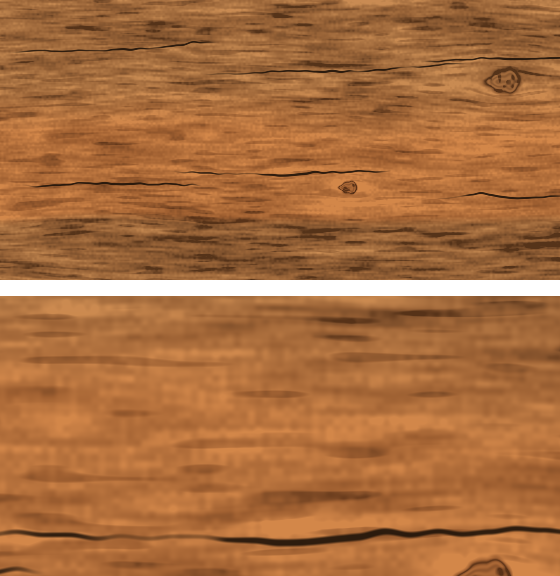
Top, the full canvas; bottom, a detail of the centre.
Reproduce this texture procedurally as a Shadertoy shader.

```glsl
// Weathered wooden plank: long horizontal grain, short dark pores, two knots and
// thin drying cracks. Stretched value noise builds one tone value, which a colour
// ramp turns into wood; the grain bends around the knots like a stream.

#define CRACK_COLOR vec3(0.13, 0.08, 0.04)
#define DARK_WOOD   vec3(0.33, 0.20, 0.10)
#define BROWN_WOOD  vec3(0.49, 0.32, 0.18)
#define MID_WOOD    vec3(0.59, 0.39, 0.22)
#define TAN_WOOD    vec3(0.67, 0.46, 0.27)
#define PALE_WOOD   vec3(0.78, 0.55, 0.33)
#define ORANGE_TINT vec3(1.06, 0.96, 0.87)
#define GRAIN       0.45
#define MOTTLE      0.60
#define PORES       0.32
#define CRACK_WIDTH 0.0042
#define SOFTNESS    0.004

float hash(vec2 p) {
    vec3 q = fract(p.xyx * 0.1031);
    q += dot(q, q.yzx + 33.33);
    return fract((q.x + q.y) * q.z);
}

float noise(vec2 p) {
    vec2 i = floor(p), f = fract(p);
    f = f * f * (3.0 - 2.0 * f);
    vec2 e = vec2(0.0, 1.0);
    return mix(mix(hash(i), hash(i + e.yx), f.x),
               mix(hash(i + e), hash(i + e.yy), f.x), f.y);
}

float fbm(vec2 p) {
    float sum = 0.0, amp = 0.53;
    for (int i = 0; i < 4; i++) {
        sum += amp * noise(p);
        p = p * 2.1 + 17.3;
        amp *= 0.5;
    }
    return sum;
}

// Knot centre in xy, radius in z
vec3 knot(int i) {
    return mix(vec3(1.245, 0.33, 0.028), vec3(1.80, 0.708, 0.052), float(i));
}

// Bends the grain lines around the knots
vec2 grainFlow(vec2 p) {
    vec2 g = p;
    for (int i = 0; i < 2; i++) {
        vec3 k = knot(i);
        vec2 d = p - k.xy;
        float r2 = dot(d * vec2(0.6, 1.0), d * vec2(0.6, 1.0));
        g.y -= d.y * k.z * k.z / (r2 + k.z * k.z);
    }
    g.y += 0.03 * noise(p * vec2(2.5, 5.0)) + 0.006 * noise(p * vec2(9.0, 14.0));
    return g;
}

float addKnots(vec2 p, float tone) {
    for (int i = 0; i < 2; i++) {
        vec3 k = knot(i);
        vec2 d = (p - k.xy) / k.z;
        float r = length(d * vec2(0.9, 1.15)) + 0.5 * (noise(d * 2.0 + 5.0) - 0.5);
        vec2 h = d * vec2(0.32, 0.75);
        tone += (0.32 - 0.3 * float(i)) * exp(-dot(h, h));
        float rings = 0.5 + 0.5 * cos(r * 17.0);
        float core = 0.36 + 0.28 * rings - 0.45 * smoothstep(0.5, 0.75, noise(p * 65.0));
        tone = mix(tone, core, smoothstep(1.08, 0.88, r));
        float rim = (r - 1.0) * 6.5;
        tone -= 0.5 * exp(-rim * rim);
    }
    return tone;
}

// Two groups of three tapering cracks, slightly tilted
float cracks(vec2 p) {
    float mask = 0.0;
    for (int i = 0; i < 6; i++) {
        float n = float(i), group = floor(n / 3.0), k = n - 3.0 * group;
        vec2 c = vec2(2.0 * fract(0.9 + 0.3 * k - 0.3 * group), 0.30 + 0.45 * group + 0.04 * k);
        float halfLength = 0.25 + 0.25 * fract(n * 0.31);
        float x = p.x - c.x, t = x / halfLength;
        float wander = 0.018 * noise(vec2(p.x * 7.0, n)) + 0.006 * noise(vec2(p.x * 32.0, n + 9.0));
        float y = p.y - c.y - 0.045 * group * x - wander + 0.012;
        float w = CRACK_WIDTH * (1.0 - t * t) * (0.15 + noise(vec2(p.x * 11.0, n + 20.0)));
        float line = 1.0 - smoothstep(w * 0.5, w * 0.5 + SOFTNESS, abs(y));
        mask = max(mask, line * smoothstep(0.0, 0.0015, w));
    }
    return mask;
}

vec3 woodRamp(float tone) {
    vec4 s = clamp(tone * 4.0 - vec4(0.0, 1.0, 2.0, 3.0), 0.0, 1.0);
    vec3 c = mix(DARK_WOOD, BROWN_WOOD, s.x);
    c = mix(c, MID_WOOD, s.y);
    c = mix(c, TAN_WOOD, s.z);
    return mix(c, PALE_WOOD, s.w);
}

void mainImage(out vec4 fragColor, in vec2 fragCoord) {
    vec2 p = fragCoord / iResolution.y;
    vec2 g = grainFlow(p);

    // Broad bands: dark foot, orange middle, brown top
    float foot = smoothstep(0.22, 0.27, g.y);
    float y = p.y + 0.16 * (fbm(p * vec2(1.5, 4.0) + 3.0) - 0.5);
    float middle = foot * (1.0 - smoothstep(0.42, 0.76, y));
    float tone = mix(0.48, 0.61, foot) + 0.18 * middle;

    // Grain from long streaks down to fine fibres
    float mottle = fbm(p * vec2(3.0, 7.0) + 11.0);
    float grain = noise(g * vec2(16.0, 128.0)) + noise(g * vec2(7.0, 62.0) + 31.0) - 1.0;
    float streak = noise(g * vec2(1.6, 24.0) + 7.0) - 0.5;
    tone += GRAIN * mix(1.0, 0.65, middle) * grain + MOTTLE * (mottle - 0.5);
    tone += mix(0.5, 0.3, foot) * streak + 0.2 * (noise(p * 118.0) - 0.5);

    // Short dark pores, denser in some areas
    float density = 0.16 * noise(p * vec2(2.0, 9.0) + 40.0);
    tone -= PORES * smoothstep(0.74 - density, 0.94 - density, noise(g * vec2(11.0, 92.0) + 53.0));

    tone = addKnots(p, tone);
    vec3 color = woodRamp(tone) * mix(vec3(1.0), ORANGE_TINT, clamp(middle + 0.15, 0.0, 1.0));
    color = mix(color, CRACK_COLOR, 0.92 * cracks(p));
    fragColor = vec4(color, 1.0);
}
```
